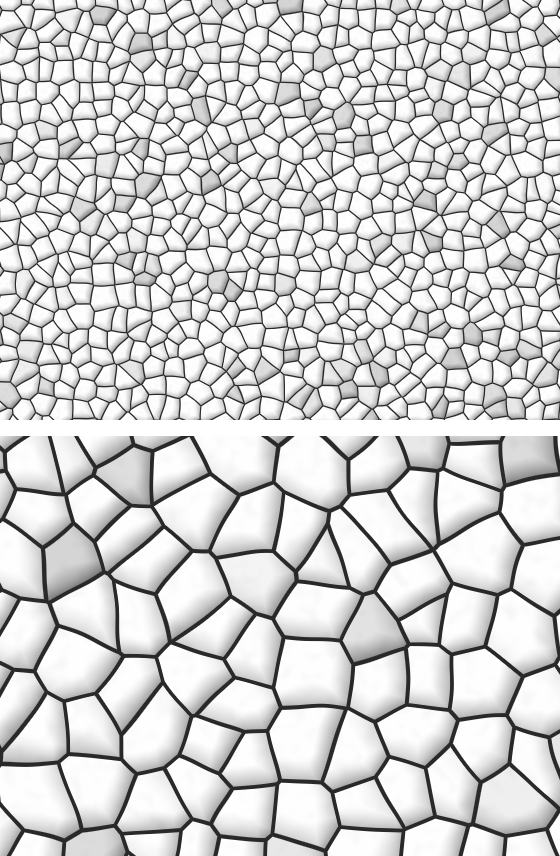
Top: the whole. Bottom: its middle third, enlarged.
Write a WebGL 1 fragment shader that draws this pattern.

```glsl
precision highp float;
// Irregular white mosaic stones with thin dark joints and soft bevels lit from the upper left.

uniform vec2 u_resolution;

vec2 hash2(vec2 p) {
  vec2 q = vec2(dot(p, vec2(127.1, 311.7)), dot(p, vec2(269.5, 183.3)));
  return fract(sin(q) * 43758.545);
}

float gradientDot(vec2 corner, vec2 offset) {
  return dot(hash2(corner) * 2.0 - 1.0, offset);
}

float gradientNoise(vec2 p) {
  vec2 i = floor(p);
  vec2 f = p - i;
  vec2 u = f * f * f * (f * (f * 6.0 - 15.0) + 10.0);
  vec2 e = vec2(1.0, 0.0);
  return mix(
    mix(gradientDot(i, f), gradientDot(i + e, f - e), u.x),
    mix(gradientDot(i + e.yx, f - e.yx), gradientDot(i + 1.0, f - 1.0), u.x),
    u.y);
}

// Jittered seed point of a stone, in grid units
vec2 seedPoint(vec2 cell) {
  return cell + 0.5 + 0.86 * (hash2(cell) - 0.5);
}

void main() {
  float stonesPerHeight = 22.5;
  float pixel = stonesPerHeight / u_resolution.y;
  vec2 p = gl_FragCoord.xy * pixel;

  // Bend the joints a little
  p += 0.13 * vec2(gradientNoise(p * 0.9), gradientNoise(p * 0.9 + 41.3));

  // Nearest seed
  vec2 home = floor(p);
  vec2 stone = home;
  float nearest = 9.0;
  for (int y = -1; y <= 1; y++) {
    for (int x = -1; x <= 1; x++) {
      vec2 cell = home + vec2(float(x), float(y));
      vec2 toSeed = seedPoint(cell) - p;
      float d = dot(toSeed, toSeed);
      if (d < nearest) {
        nearest = d;
        stone = cell;
      }
    }
  }

  // Distance to the joint, and the shadow of each bevel turned from the light
  vec2 seed = seedPoint(stone);
  vec2 awayFromLight = normalize(vec2(0.7, -0.75));
  float bevelWidth = 0.4 + 0.2 * gradientNoise(p * 1.7 + 9.0);
  float joint = 9.0;
  float shadow = 0.0;
  for (int y = -2; y <= 2; y++) {
    for (int x = -2; x <= 2; x++) {
      if (x != 0 || y != 0) {
        vec2 other = seedPoint(stone + vec2(float(x), float(y)));
        vec2 normal = normalize(other - seed);
        float d = dot(0.5 * (seed + other) - p, normal);
        float slope = pow(clamp(1.0 - d / bevelWidth, 0.0, 1.0), 1.4);
        joint = min(joint, d);
        shadow = max(shadow, slope * max(dot(normal, awayFromLight), 0.0));
      }
    }
  }

  // White faces, a few greyer stones, faint lumps on the surface
  float tint = 0.17 * smoothstep(0.82, 1.0, hash2(stone + 71.7).x);
  float lumps = 0.05 * max(gradientNoise(p * 4.0), 0.0);
  float face = 0.995 - 0.4 * shadow - tint - lumps;

  // Dark joints with smooth edges
  float coverage = clamp((joint - 0.035) / pixel + 0.5, 0.0, 1.0);
  gl_FragColor = vec4(vec3(mix(0.16, face, coverage)), 1.0);
}
```
